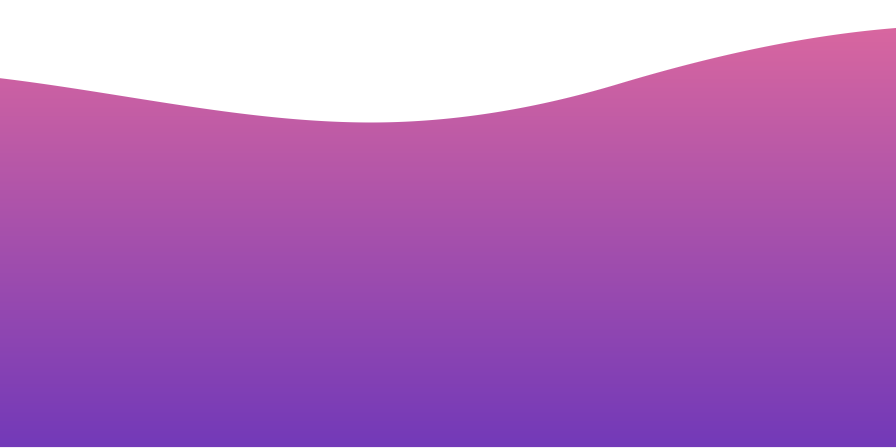
A Shadertoy shader for this background:

```glsl
// A violet-to-pink field whose top edge is a long, soft wave under white.
// The crest joins three cubic Hermite spans; a vertical gradient fills the
// body, and both of its edges are antialiased by their distance in pixels.

const vec3 SKY_COLOR    = vec3(1.0);
const vec3 BOTTOM_COLOR = vec3(0.447, 0.222, 0.722);
const vec3 TOP_COLOR    = vec3(0.873, 0.412, 0.618);
const float BASE_HEIGHT = 0.002;

// Crest knots: x, height, slope, all in fractions of the canvas
const int KNOT_COUNT = 4;
const vec3 KNOTS[KNOT_COUNT] = vec3[KNOT_COUNT](
    vec3(0.000, 0.8255, -0.24),
    vec3(0.414, 0.7266,  0.00),
    vec3(0.690, 0.8125,  0.60),
    vec3(1.000, 0.9375,  0.16)
);

// Height (x) and slope (y) of the Hermite span between two knots
vec2 hermite(vec3 a, vec3 b, float x) {
    float span = b.x - a.x;
    float t = (x - a.x) / span;
    float rise = b.y - a.y;
    float m0 = a.z * span;
    float m1 = b.z * span;
    float c2 = 3.0 * rise - 2.0 * m0 - m1;
    float c3 = m0 + m1 - 2.0 * rise;
    float height = a.y + t * (m0 + t * (c2 + t * c3));
    float slope = (m0 + t * (2.0 * c2 + 3.0 * t * c3)) / span;
    return vec2(height, slope);
}

// Pick the span that holds x
vec2 crest(float x) {
    vec2 wave = hermite(KNOTS[0], KNOTS[1], x);
    for (int i = 1; i < KNOT_COUNT - 1; i++) {
        if (x >= KNOTS[i].x) wave = hermite(KNOTS[i], KNOTS[i + 1], x);
    }
    return wave;
}

// Coverage of a pixel from its signed distance to an edge
float coverage(float pixelDistance) {
    return clamp(pixelDistance + 0.5, 0.0, 1.0);
}

void mainImage(out vec4 fragColor, in vec2 fragCoord) {
    vec2 uv = fragCoord / iResolution.xy;

    // Wave body between the crest and the thin white base
    vec2 wave = crest(uv.x);
    float pixelSlope = wave.y * iResolution.y / iResolution.x;
    float crestDistance = (wave.x - uv.y) * iResolution.y
                        / sqrt(1.0 + pixelSlope * pixelSlope);
    float baseDistance = (uv.y - BASE_HEIGHT) * iResolution.y;
    float body = coverage(crestDistance) * coverage(baseDistance);

    // Vertical gradient over white
    vec3 bodyColor = mix(BOTTOM_COLOR, TOP_COLOR, uv.y);
    fragColor = vec4(mix(SKY_COLOR, bodyColor, body), 1.0);
}
```
